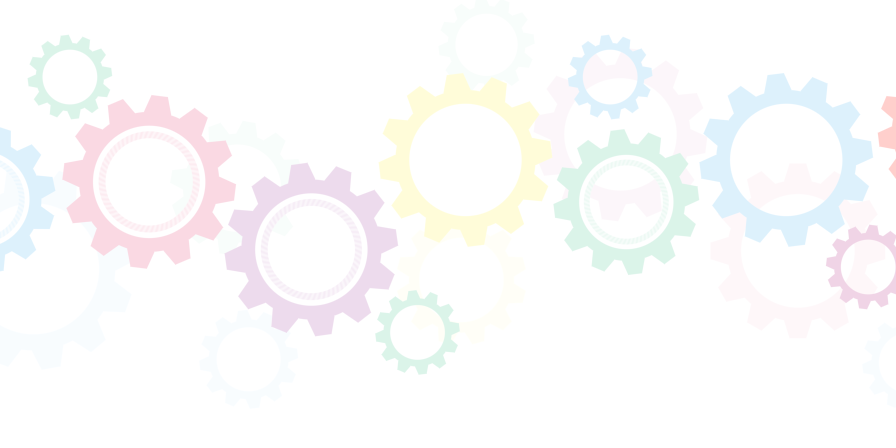
Reproduce this background procedurally as a Shadertoy shader.

```glsl
// Pastel cog wheels strung across a white background, with ghostly cogs behind.
// Each cog is a distance function: a disc joined with angularly repeated,
// tapered teeth, minus a round hole. Lengths are in canvas heights.

const float TAU = 6.2831853;
const float TEETH = 12.0;
const float HATCHES = 60.0;

// Cog proportions, relative to the outer radius
const float ROOT = 0.81;
const float HOLE = 0.65;
const float TOOTH_BASE = 0.155;
const float TOOTH_TIP = 0.095;
const float RING_OUTER = 0.585;
const float RING_INNER = 0.505;

// Outer radii and opacities
const float LARGE = 0.193;
const float MEDIUM = 0.162;
const float SMALL = 0.094;
const float GHOST = 0.2;
const float RING_ALPHA = 0.5;

const vec3 PAPER = vec3(1.0);
const vec3 PINK = vec3(0.98, 0.85, 0.89);
const vec3 PURPLE = vec3(0.93, 0.86, 0.93);
const vec3 MAUVE = vec3(0.94, 0.83, 0.90);
const vec3 YELLOW = vec3(1.0, 0.99, 0.85);
const vec3 GREEN = vec3(0.86, 0.955, 0.915);
const vec3 BLUE = vec3(0.865, 0.945, 0.99);
const vec3 RED = vec3(1.0, 0.81, 0.80);

// Coverage of a shape from its signed distance
float cover(float d) {
    float pixel = 1.0 / iResolution.y;
    return 1.0 - smoothstep(-0.75 * pixel, 0.75 * pixel, d);
}

float annulus(float r, float inner, float outer) {
    return max(r - outer, inner - r);
}

// Signed distance to a cog of unit radius, one tooth pointing along phase (degrees)
float cogDistance(vec2 p, float phase) {
    float r = length(p);
    float pitch = TAU / TEETH;
    float angle = atan(p.y, p.x) - radians(phase);
    angle = mod(angle + 0.5 * pitch, pitch) - 0.5 * pitch;
    vec2 q = r * vec2(cos(angle), sin(angle));
    float along = (q.x - ROOT) / (1.0 - ROOT);
    float halfWidth = mix(TOOTH_BASE, TOOTH_TIP, along);
    float tooth = max(q.x - 1.0, abs(q.y) - halfWidth);
    return max(min(r - ROOT, tooth), HOLE - r);
}

void cog(inout vec3 col, vec2 p, vec2 center, float radius, float phase,
         vec3 tint, float alpha) {
    float d = cogDistance((p - center) / radius, phase) * radius;
    col = mix(col, tint, alpha * cover(d));
}

// Cog with a white band and a finely hatched ring inside its hole
void ringedCog(inout vec3 col, vec2 p, vec2 center, float radius, float phase,
               vec3 tint) {
    vec2 q = (p - center) / radius;
    float r = length(q);
    col = mix(col, PAPER, cover(annulus(r, RING_INNER, HOLE + 0.01) * radius));
    float slant = atan(q.y, q.x) / TAU * HATCHES + r * 8.0;
    float hatch = 0.75 + 0.25 * cos(TAU * slant);
    float ring = cover(annulus(r, RING_INNER, RING_OUTER) * radius);
    col = mix(col, tint, RING_ALPHA * hatch * ring);
    cog(col, p, center, radius, phase, tint, 1.0);
}

void mainImage(out vec4 fragColor, in vec2 fragCoord) {
    vec2 p = fragCoord / iResolution.y;
    vec3 col = PAPER;

    // Ghostly cogs behind
    cog(col, p, vec2(0.075, 0.40), 0.225, 10.0, BLUE, GHOST);
    cog(col, p, vec2(0.53, 0.58), 0.15, 20.0, GREEN, GHOST);
    cog(col, p, vec2(0.555, 0.198), 0.11, 7.0, BLUE, GHOST);
    cog(col, p, vec2(1.03, 0.375), 0.145, 15.0, YELLOW, GHOST);
    cog(col, p, vec2(1.086, 0.90), 0.107, 7.0, GREEN, GHOST);
    cog(col, p, vec2(1.385, 0.70), LARGE, 23.0, MAUVE, GHOST);
    cog(col, p, vec2(1.781, 0.44), 0.195, 0.0, PINK, GHOST);
    cog(col, p, vec2(2.03, 0.19), 0.105, 7.0, BLUE, GHOST);

    // Small cogs
    cog(col, p, vec2(0.156, 0.828), SMALL, 7.0, GREEN, 1.0);
    cog(col, p, vec2(0.932, 0.258), SMALL, 7.0, GREEN, 1.0);
    cog(col, p, vec2(1.362, 0.828), SMALL, 7.0, BLUE, 1.0);

    // Main chain, left to right
    ringedCog(col, p, vec2(-0.042, 0.555), 0.166, 12.0, BLUE);
    ringedCog(col, p, vec2(0.333, 0.594), LARGE, 23.0, PINK);
    ringedCog(col, p, vec2(0.695, 0.443), LARGE, 8.0, PURPLE);
    cog(col, p, vec2(1.039, 0.643), LARGE, 7.0, YELLOW, 1.0);
    ringedCog(col, p, vec2(1.398, 0.549), MEDIUM, 7.0, GREEN);
    cog(col, p, vec2(1.755, 0.643), LARGE, 7.0, BLUE, 1.0);
    cog(col, p, vec2(1.938, 0.404), SMALL, 23.0, MAUVE, 1.0);
    cog(col, p, vec2(2.122, 0.708), MEDIUM, 7.0, RED, 1.0);

    fragColor = vec4(col, 1.0);
}
```
